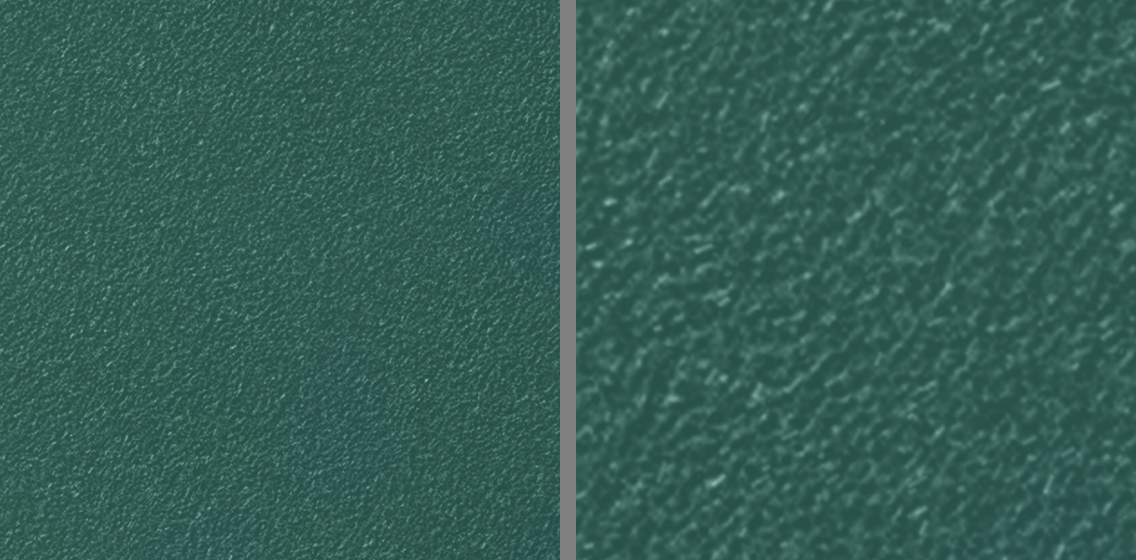
Left: the whole. Right: its middle third, enlarged.
Reproduce this texture procedurally as a three.js fragment shader.

```glsl
// Deep green, finely brushed surface: slanted value-noise streaks and round
// grain give the nap, and short soft strokes scattered on a jittered grid
// add pale glints. Broad noise drifts the light and the blue tint.
#define BASE_GREEN vec3(0.194, 0.360, 0.319)
#define LIGHT_STEP vec3(1.0, 1.03, 1.03)
#define BLUE_TINT vec3(-0.005, -0.005, 0.012)
#define NAP_ANGLE 0.83
#define STREAK_FREQ vec2(100.0, 250.0)
#define SPECK_FREQ 215.0
#define FINE_FREQ 310.0
#define GRAIN_CONTRAST 0.033
#define GRAIN_SKEW 0.009
#define GLINT_CELLS 100.0
#define GLINT_SHARE 0.5
#define GLINT_WIDTH 0.18

varying vec2 vUv;

float hash(vec2 p) {
  vec3 q = fract(vec3(p.xyx) * 0.1031);
  q += dot(q, q.yzx + 33.33);
  return fract((q.x + q.y) * q.z);
}

float valueNoise(vec2 p) {
  vec2 cell = floor(p);
  vec2 f = fract(p);
  f = f * f * (3.0 - 2.0 * f);
  float low = mix(hash(cell), hash(cell + vec2(1.0, 0.0)), f.x);
  float high = mix(hash(cell + vec2(0.0, 1.0)), hash(cell + 1.0), f.x);
  return mix(low, high, f.y);
}

// Noise less a shifted copy: embossed grain of spread one, without broad blotches
float grainLayer(vec2 p) {
  return (valueNoise(p) - 0.6 * valueNoise(p + vec2(0.0, 1.4)) - 0.2) * 4.1;
}

float segmentDistance(vec2 p, vec2 halfSpan) {
  float along = clamp(dot(p, halfSpan) / dot(halfSpan, halfSpan), -1.0, 1.0);
  return length(p - along * halfSpan);
}

// Soft strokes, mostly along the nap, with a few much brighter than the rest
float glints(vec2 p) {
  vec2 cell = floor(p);
  float light = 0.0;
  for (int j = -1; j <= 1; j++) {
    for (int i = -1; i <= 1; i++) {
      vec2 id = cell + vec2(float(i), float(j));
      vec2 centre = id + vec2(hash(id + 11.3), hash(id + 47.9));
      float turn = (hash(id + 83.1) - 0.5) * 0.9;
      float reach = mix(0.04, 0.5, pow(hash(id + 29.7), 1.8));
      float d = segmentDistance(p - centre, reach * vec2(cos(turn), sin(turn)));
      float present = step(hash(id + 61.5), GLINT_SHARE);
      float strength = 0.04 + 0.17 * pow(hash(id + 5.2), 4.0);
      float profile = exp(-d * d / (GLINT_WIDTH * GLINT_WIDTH));
      light = max(light, present * strength * profile);
    }
  }
  return light;
}

void main() {
  // Coordinates along and across the nap, gently bent
  vec2 napDir = vec2(cos(NAP_ANGLE), sin(NAP_ANGLE));
  vec2 nap = vec2(dot(vUv, napDir), dot(vUv, vec2(-napDir.y, napDir.x)));
  nap.y += 0.014 * valueNoise(vUv * 9.0 + 3.7);

  // Streaks, specks and fine grain, skewed toward the lights
  float grain = 0.70 * grainLayer(nap * STREAK_FREQ + 17.0)
              + 0.50 * grainLayer(nap * SPECK_FREQ + 71.0)
              + 0.50 * grainLayer(vUv * FINE_FREQ + 5.0);
  float patches = valueNoise(vUv * 7.0 + 21.0);
  float tone = GRAIN_CONTRAST * grain + GRAIN_SKEW * (grain * grain - 1.0);
  tone *= mix(0.9, 1.1, patches);
  tone += glints(nap * GLINT_CELLS) * mix(0.8, 1.2, patches);

  // Broad light falling off to the right, and blue patches at lower right
  float cloud = valueNoise(vUv * 3.5 + 40.0);
  tone += 0.012 * (0.5 - vUv.x) + 0.010 * (cloud - 0.5);
  float corner = smoothstep(0.5, 1.6, vUv.x + 1.0 - vUv.y);
  float blue = corner * smoothstep(0.25, 0.75, valueNoise(vUv * 5.0 + 9.0));

  vec3 color = BASE_GREEN + LIGHT_STEP * tone + BLUE_TINT * blue;
  gl_FragColor = vec4(clamp(color, 0.0, 1.0), 1.0);
}
```
